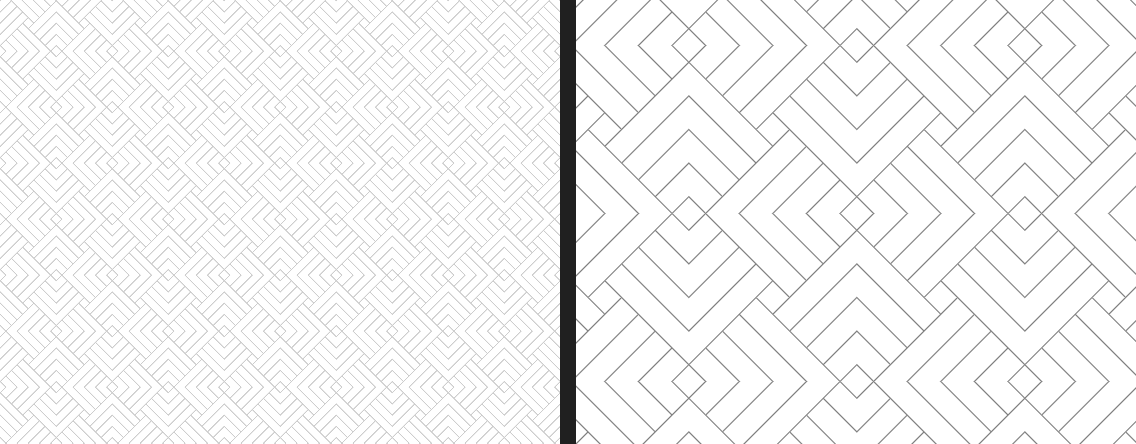
Left, the full canvas; right, a detail of the centre.
Reproduce this pattern procedurally as a Shadertoy shader.

```glsl
// Fine grey lines on white: interlocking nested chevrons, woven as pinwheels in a mirrored grid.

// Distance to one family of parallel stripes that all stop on the line q = -0.1.
float stripeDistance(vec2 p) {
    float stripe = max(0.0, floor((-p.x - 0.1) / 0.2 + 0.5));
    return length(vec2(p.x + 0.1 + 0.2 * stripe, min(p.y + 0.1, 0.0)));
}

// Four stripe families, each a quarter turn from the last, around a small square.
float pinwheelDistance(vec2 p) {
    float nearest = 1e3;
    for (int turn = 0; turn < 4; turn++) {
        nearest = min(nearest, stripeDistance(p));
        p = vec2(-p.y, p.x);
    }
    return nearest;
}

// Share of a pixel-wide window that a line covers, also for hairlines.
float lineCoverage(float dist, float halfWidth, float pixel) {
    return clamp((halfWidth - dist) / pixel + 0.5, 0.0, 1.0)
         - clamp((-halfWidth - dist) / pixel + 0.5, 0.0, 1.0);
}

void mainImage(out vec4 fragColor, in vec2 fragCoord) {
    // Ten cells across; two cells make one repeat.
    float pixel = 10.0 / iResolution.x;
    vec2 grid = fragCoord * pixel - vec2(0.005, 0.015);
    vec2 cell = floor(grid);
    vec2 local = grid - cell - 0.5;

    // Mirror every other cell so the arms join into chevrons.
    if (mod(cell.x + cell.y, 2.0) > 0.5) local.x = -local.x;

    // Diagonal axes; distances there are stretched by sqrt(2).
    vec2 diagonal = vec2(local.x + local.y, local.y - local.x);
    float dist = pinwheelDistance(diagonal) / sqrt(2.0);

    float ink = lineCoverage(dist, 0.0035, pixel);
    fragColor = vec4(mix(vec3(1.0), vec3(0.5), ink), 1.0);
}
```
